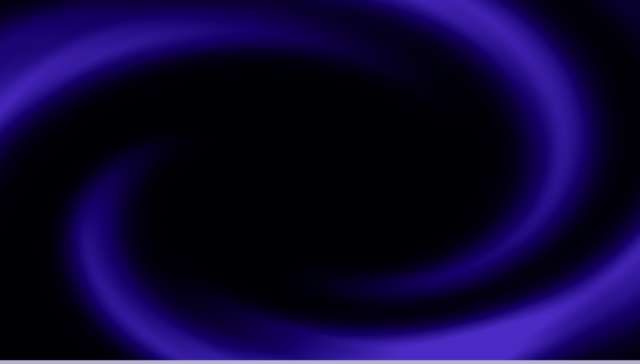
Reproduce this background procedurally as a Shadertoy shader.

```glsl
// Violet spiral arms swirling around a dark oval core, above a thin pale strip.

const float PI = 3.14159265;

// Glow of one arm whose radius is a quadratic in the angle from its middle.
// curve: radius, slope, bend; widths: inner, outer; fade: angles of the inner tail.
float arm(vec2 polar, float middle, vec3 curve, vec2 widths, vec2 fade) {
    float turn = mod(polar.y - middle + PI, 2.0 * PI) - PI;
    float ridge = curve.x + turn * (curve.y + turn * curve.z);
    float offset = polar.x - ridge;
    float spread = (offset < 0.0 ? widths.x : widths.y) * (1.0 + 0.3 * clamp(turn, -1.0, 1.2));
    float along = smoothstep(fade.x, fade.y, turn) * (1.0 - smoothstep(1.4, 2.2, turn));
    float gain = clamp(0.8 + 0.25 * turn, 0.3, 1.1);
    return gain * along * exp(-offset * offset / (2.0 * spread * spread));
}

// Layered sines that follow the swirl as soft fibres.
float fibres(vec2 polar) {
    float phase = polar.x * 60.0 - polar.y * 8.0;
    return 0.6 * sin(phase) + 0.4 * sin(phase * 2.0 + 3.0 * sin(polar.y * 2.0));
}

vec3 glowColour(float glow) {
    float highlight = max(glow - 0.6, 0.0);
    return vec3(0.13 * glow + 0.25 * highlight,
                0.3 * highlight,
                0.015 + 0.65 * glow);
}

void mainImage(out vec4 fragColor, in vec2 fragCoord) {
    vec2 uv = fragCoord / iResolution.xy;

    // Polar coordinates in a space squeezed so the oval becomes round
    vec2 p = (uv - vec2(0.5, 0.509)) * vec2(iResolution.x / iResolution.y / 1.5, 1.0);
    vec2 polar = vec2(length(p), atan(p.y, p.x));

    // Right, left, upper and lower arms
    float glow = arm(polar, 0.0, vec3(0.438, 0.093, 0.0), vec2(0.045, 0.043), vec2(-1.9, -0.8));
    glow += arm(polar, 3.56, vec3(0.46, 0.16, -0.05), vec2(0.045, 0.033), vec2(-1.0, 0.0));
    glow += arm(polar, 1.92, vec3(0.432, 0.165, 0.048), vec2(0.04, 0.055), vec2(-1.5, 0.6));
    glow += arm(polar, -1.222, vec3(0.482, 0.135, 0.034), vec2(0.035, 0.075), vec2(-1.3, 0.0));

    // Faint wisps in the upper corners
    glow += 0.6 * arm(polar, 2.443, vec3(0.66, 0.28, 0.0), vec2(0.045), vec2(-0.6, 0.1));
    glow += 0.35 * arm(polar, 0.71, vec3(0.74, 0.15, 0.0), vec2(0.035), vec2(-0.4, 0.1));

    glow *= 1.0 + 0.06 * fibres(polar);
    vec3 colour = glowColour(min(glow, 1.15));

    // Pale strip along the lower edge
    float strip = 1.0 - smoothstep(0.008, 0.013, uv.y);
    colour = mix(colour, vec3(0.71, 0.70, 0.81), strip);

    fragColor = vec4(colour, 1.0);
}
```
